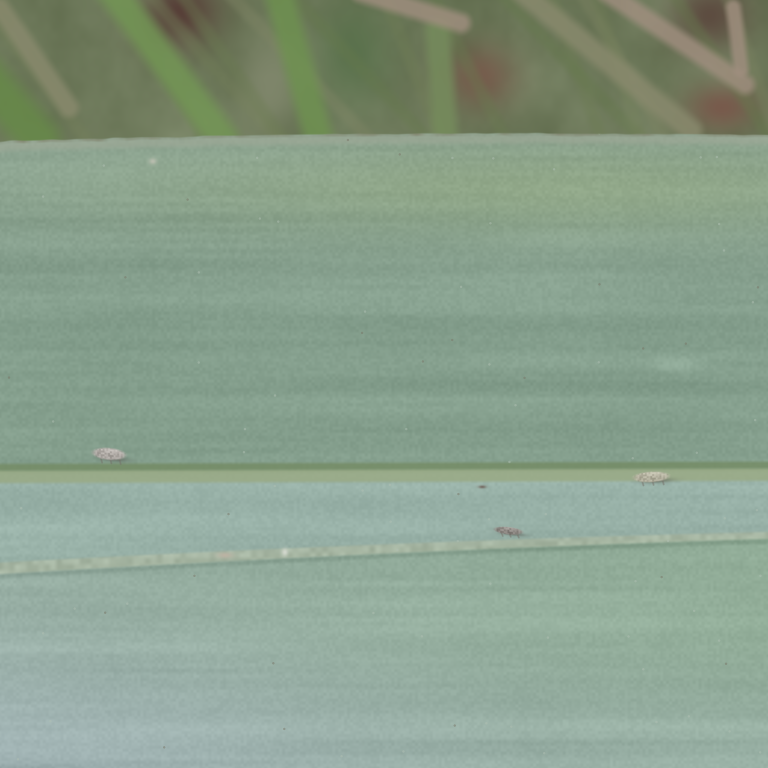
Reproduce this texture procedurally as a Shadertoy shader.

```glsl
#define STREAKS 0.045
#define GRAIN 0.035
#define SPECK_CELLS 26.0
#define SPECK_CHANCE 0.16
#define RIB_HEIGHT 0.3835
#define UPPER_LEAF vec3(0.515, 0.618, 0.548)
#define LOWER_LEAF vec3(0.585, 0.678, 0.63)
#define RIB_LIGHT vec3(0.6, 0.665, 0.52)
#define RIB_DARK vec3(0.45, 0.54, 0.385)
#define FOLD_COLOR vec3(0.66, 0.715, 0.635)
#define GRASS_BASE vec3(0.43, 0.475, 0.355)

float hash(vec2 p) {
    vec3 q = fract(p.xyx * 0.1031);
    q += dot(q, q.yzx + 33.33);
    return fract((q.x + q.y) * q.z);
}

float noise(vec2 p) {
    vec2 i = floor(p), f = fract(p);
    f *= f * (3.0 - 2.0 * f);
    return mix(mix(hash(i), hash(i + vec2(1, 0)), f.x),
               mix(hash(i + vec2(0, 1)), hash(i + 1.0), f.x), f.y);
}

float fbm(vec2 p) {
    float sum = 0.0, amp = 0.5;
    for (int i = 0; i < 4; i++, amp *= 0.5) {
        sum += amp * noise(p);
        p = p * 2.03 + 17.1;
    }
    return sum;
}

float segment(vec2 p, vec2 a, vec2 b) {
    vec2 d = b - a;
    return length(p - a - d * clamp(dot(p - a, d) / dot(d, d), 0.0, 1.0));
}

float blob(vec2 p, float x, float y, float rx, float ry) {
    vec2 d = (p - vec2(x, y)) / vec2(rx, ry);
    return exp(-dot(d, d));
}

// Soft band around a line at signed distance d
float band(float d, float halfWidth, float blur) {
    return 1.0 - smoothstep(halfWidth - blur, halfWidth + blur, abs(d));
}

void blade(inout vec3 col, vec2 p, vec4 ends, float width, vec3 tint) {
    float d = segment(p, ends.xy, ends.zw);
    col = mix(col, tint, 0.8 - 0.8 * smoothstep(width * 0.35, width * 1.4, d));
}

// Out-of-focus grass
vec3 grass(vec2 p) {
    vec3 col = GRASS_BASE + 0.16 * (fbm(p * vec2(13, 11)) - 0.47);
    vec3 earth = vec3(0.34, 0.25, 0.22), clay = vec3(0.47, 0.34, 0.29);
    col = mix(col, earth, blob(p, 0.235, 0.985, 0.05, 0.045));
    col = mix(col, earth, 0.8 * blob(p, 0.925, 0.98, 0.05, 0.045));
    col = mix(col, clay, 0.8 * blob(p, 0.625, 0.9, 0.045, 0.04));
    col = mix(col, clay, 0.9 * blob(p, 0.94, 0.86, 0.045, 0.03));
    col = mix(col, vec3(0.33, 0.43, 0.28), 0.8 * blob(p, 0.46, 0.93, 0.05, 0.07));
    col = mix(col, vec3(0.52, 0.54, 0.44), 0.7 * blob(p, 0.35, 0.89, 0.04, 0.06));

    // Faint random stems
    for (float k = 0.0; k < 14.0; k++) {
        vec2 root = vec2(hash(vec2(k, 3)) * 1.1 - 0.1, 1.02);
        vec2 tip = root + vec2(0.05 + 0.15 * hash(vec2(k, 8)), -0.2);
        vec3 tint = mix(vec3(0.39, 0.47, 0.29), vec3(0.53, 0.54, 0.42), hash(vec2(k, 5)));
        col = mix(col, tint, 0.35 - 0.35 * smoothstep(0.002, 0.014, segment(p, root, tip)));
    }

    // Broad green blades, then dry pale ones
    vec3 green = vec3(0.43, 0.57, 0.31), dry = vec3(0.54, 0.54, 0.43), pink = vec3(0.63, 0.56, 0.5);
    blade(col, p, vec4(-0.02, 0.9, 0.05, 0.82), 0.03, green - 0.03);
    blade(col, p, vec4(0.14, 1.02, 0.29, 0.82), 0.022, green + 0.02);
    blade(col, p, vec4(0.36, 1.02, 0.415, 0.82), 0.021, green);
    blade(col, p, vec4(0.57, 0.96, 0.58, 0.82), 0.018, vec3(0.46, 0.55, 0.36));
    blade(col, p, vec4(0.0, 0.99, 0.09, 0.86), 0.014, dry);
    blade(col, p, vec4(0.68, 1.01, 0.9, 0.83), 0.016, dry);
    blade(col, p, vec4(0.47, 1.01, 0.6, 0.97), 0.014, pink);
    blade(col, p, vec4(0.79, 1.01, 0.97, 0.89), 0.014, pink);
    blade(col, p, vec4(0.955, 0.99, 0.965, 0.91), 0.011, pink);
    return col;
}

// Pale insect with a shaded underside and thin legs
void insect(inout vec3 col, vec2 q, vec2 size, float slope, vec3 tint) {
    q.y -= slope * q.x;
    vec2 s = q / size;
    col = mix(col, vec3(0.36, 0.38, 0.35), 0.7 * blob(s, 0.3, -0.75, 0.8, 0.45));
    for (float i = -0.55; i < 0.6; i += 0.55) {
        float leg = segment(q, vec2(i * size.x, 0), vec2(i * size.x + 0.003, -1.5 * size.y));
        col = mix(col, vec3(0.45, 0.43, 0.4), 0.5 - 0.5 * smoothstep(0.0, 0.0022, leg));
    }
    vec3 skin = tint + 0.16 * (noise(q * 420.0) - 0.5) + 0.05 * s.y;
    col = mix(col, skin, 1.0 - smoothstep(0.75, 1.15, length(s)));
}

vec3 leaf(vec2 p, float edge) {
    float fold = p.y - 0.26 - 0.058 * p.x + 0.015 * p.x * p.x;
    float rib = p.y - RIB_HEIGHT - 0.003 * p.x;

    // Broad colour zones
    vec3 upper = UPPER_LEAF + vec3(0.035, 0.025, 0.025) * smoothstep(0.55, 0.82, p.y);
    upper += vec3(0.03, 0.025, -0.025) * blob(p, 0.72, 0.755, 0.55, 0.055);
    vec3 lower = LOWER_LEAF - vec3(0.015, 0, 0.035) * p.x * smoothstep(0.0, 0.2, p.y);
    lower += vec3(0.035, 0.015, 0.065) * blob(p, 0.0, 0.0, 0.55, 0.16);
    vec3 col = mix(lower, LOWER_LEAF + vec3(0.01, 0.015, 0.025), smoothstep(-0.004, 0.004, fold));
    col = mix(col, upper, smoothstep(-0.003, 0.003, rib));

    // Long veins and fine grain
    float veins = noise(p * vec2(1.5, 38)) + 0.6 * noise(p * vec2(4, 150)) - 0.8;
    col += STREAKS * veins + 0.025 * (fbm(p * 7.0) - 0.47) + GRAIN * (noise(p * 260.0) - 0.5);

    // Central rib: dark groove above a pale ridge
    col = mix(col, RIB_LIGHT, 0.85 * band(rib + 0.004, 0.0085, 0.003));
    col = mix(col, RIB_DARK, 0.8 * band(rib - 0.008, 0.0045, 0.003));
    // Slanted fold with a soft shadow below
    float width = mix(0.0075, 0.0045, p.x);
    col -= 0.055 * band(fold + width + 0.003, 0.003, 0.003);
    col = mix(col, FOLD_COLOR + 0.1 * (noise(p * 130.0) - 0.5), 0.85 * band(fold, width, 0.0025));
    // Worn upper rim
    col = mix(col, vec3(0.62, 0.66, 0.59), 0.65 * band(edge + 0.007, 0.006, 0.005));
    col = mix(col, vec3(0.49, 0.47, 0.38), 0.6 * band(edge, 0.003, 0.002) * noise(p * 70.0));

    // Scattered specks, a few larger flecks and a faint sheen
    vec2 cell = floor(p * SPECK_CELLS);
    vec2 offset = 0.2 + 0.6 * vec2(hash(cell + 4.0), hash(cell + 9.0));
    float speck = 1.0 - smoothstep(0.02, 0.06, length(fract(p * SPECK_CELLS) - offset));
    vec3 dust = hash(cell + 21.0) > 0.3 ? vec3(0.69, 0.75, 0.7) : vec3(0.47, 0.46, 0.4);
    col = mix(col, dust, 0.5 * speck * step(hash(cell), SPECK_CHANCE));
    col = mix(col, vec3(0.82, 0.84, 0.8), blob(p, 0.371, 0.281, 0.004, 0.005));
    col = mix(col, vec3(0.73, 0.7, 0.64), blob(p, 0.293, 0.277, 0.01, 0.004));
    col = mix(col, vec3(0.72, 0.74, 0.68), blob(p, 0.199, 0.79, 0.005, 0.004));
    col = mix(col, vec3(0.43, 0.36, 0.33), 0.8 * blob(p, 0.628, 0.366, 0.005, 0.002));
    col += 0.055 * blob(p, 0.88, 0.525, 0.035, 0.009);

    insect(col, p - vec2(0.142, 0.409), vec2(0.022, 0.008), -0.08, vec3(0.68, 0.66, 0.64));
    insect(col, p - vec2(0.848, 0.379), vec2(0.024, 0.007), 0.05, vec3(0.7, 0.69, 0.62));
    insect(col, p - vec2(0.662, 0.309), vec2(0.019, 0.005), -0.1, vec3(0.56, 0.54, 0.52));
    return col;
}

void mainImage(out vec4 fragColor, in vec2 fragCoord) {
    vec2 p = fragCoord / iResolution.xy;
    float edge = p.y - 0.815 - 0.03 * p.x + 0.022 * p.x * p.x - 0.002 * noise(p * 60.0);
    float soft = max(0.0015, 1.0 / iResolution.y);
    vec3 col = mix(leaf(p, edge), grass(p), smoothstep(-soft, soft, edge));
    fragColor = vec4(col, 1);
}
```
